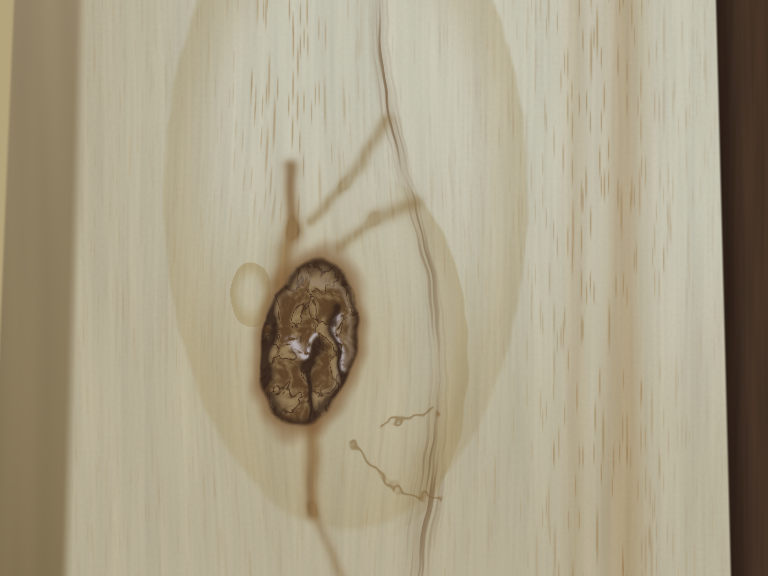
Write a WebGL 2 fragment shader that draws this texture.

```glsl
#version 300 es
precision highp float;
// Pale pine board with a dark knot, resin streaks and a shadowed board at its right edge.
uniform vec2 u_resolution;
out vec4 fragColor;

float hash(vec2 p) {
  return fract(sin(dot(p, vec2(127.1, 311.7))) * 43758.5);
}

vec2 gradient(vec2 cell) {
  float a = 6.2832 * hash(cell);
  return vec2(cos(a), sin(a));
}

// Gradient noise
float noise(vec2 p) {
  vec2 i = floor(p), f = fract(p), u = f * f * (3.0 - 2.0 * f), e = vec2(1, 0);
  float low = mix(dot(gradient(i), f), dot(gradient(i + e), f - e), u.x);
  float high = mix(dot(gradient(i + e.yx), f - e.yx), dot(gradient(i + 1.0), f - 1.0), u.x);
  return mix(low, high, u.y);
}

vec2 wobble(vec2 p) {
  return vec2(noise(p), noise(p + 8.5));
}

float fbm(vec2 p) {
  float sum = 0.0, amp = 0.6;
  for (int i = 0; i < 4; i++) {
    sum += amp * noise(p);
    p = mat2(1.6, 1.2, -1.2, 1.6) * p;
    amp *= 0.5;
  }
  return sum;
}

float band(float x, float center, float width) {
  float d = (x - center) / width;
  return exp(-d * d);
}

// Soft line from s.xy to s.zw
float stroke(vec2 p, vec4 s, float width) {
  vec2 d = s.zw - s.xy;
  p -= s.xy;
  return band(length(p - d * clamp(dot(p, d) / dot(d, d), 0.0, 1.0)), 0.0, width);
}

// Tint that is crisp at the rim (r = 1) and fades inward
float ring(vec2 d, float fade) {
  float r = length(d);
  return smoothstep(1.015, 0.985, r) * smoothstep(1.0 - fade, 1.0, r);
}

// Thin, vertical, scattered pores
float flecks(vec2 p) {
  float sum = 0.0;
  for (float k = 0.0; k < 3.0; k++) {
    vec2 s = p * vec2(95.0 + 31.0 * k, 8.0 + 5.0 * k) + 17.3 * k;
    s.y += 9.0 * hash(vec2(floor(s.x), k));
    vec2 f = fract(s);
    sum += step(0.86, hash(floor(s) + k)) * band(f.x, 0.5, 0.2) * smoothstep(0.0, 0.4, f.y) * smoothstep(1.0, 0.6, f.y);
  }
  return sum;
}

vec3 knot(vec2 q, float r) {
  vec2 w = q + 0.02 * wobble(q * 24.0);
  float swirl = fbm(w * vec2(34, 24)), fine = fbm(w * 95.0);
  vec3 c = mix(vec3(0.36, 0.26, 0.16), vec3(0.57, 0.48, 0.34), smoothstep(-0.3, 0.35, swirl + 0.5 * fine));
  c = mix(c, vec3(0.24, 0.16, 0.11), 0.75 * band(swirl, 0.08, 0.035));
  c = mix(c, vec3(0.58, 0.52, 0.46), 0.5 * band(r + 0.25 * swirl, 0.82, 0.06) * smoothstep(-0.06, 0.06, q.x + 0.5 * q.y));
  // Dark rim, folds and central crack
  float folds = 0.7 * band(r + 0.15 * swirl, 0.96, 0.07) + stroke(w, vec4(-0.07, 0.05, -0.075, -0.07), 0.009)
    + stroke(w, vec4(0.02, 0, -0.01, -0.04), 0.009) + stroke(w, vec4(0, -0.04, 0.008, -0.14), 0.006)
    + stroke(w, vec4(0.04, 0.06, 0.063, -0.06), 0.007);
  c = mix(c, vec3(0.19, 0.13, 0.10), min(folds, 0.85));
  // Pale resin
  float resin = stroke(w, vec4(-0.035, 0.006, -0.012, -0.022), 0.007) + stroke(w, vec4(0.015, 0.012, -0.012, -0.022), 0.004)
    + 0.8 * stroke(w, vec4(0.05, 0.04, 0.068, -0.045), 0.005);
  return mix(c, vec3(0.72, 0.69, 0.71), min(resin, 0.9) * smoothstep(-0.35, 0.1, fine));
}

void main() {
  vec2 uv = gl_FragCoord.xy / u_resolution, p = uv * vec2(1.3333, 1);
  vec2 q = p - vec2(0.536, 0.405), w = p + 0.006 * wobble(p * 22.0);
  float g = p.x - 0.4 * q.x * exp(-dot(q * q, vec2(39, 14)));
  float fibre = noise(vec2(g * 150.0, p.y * 5.0)), grain = noise(vec2(g * 32.0, p.y * 1.6));
  vec3 honey = vec3(0.66, 0.60, 0.45), brown = vec3(0.40, 0.29, 0.18), amber = vec3(0.58, 0.45, 0.27);

  // Lit face with honey growth rings
  float light = 0.25 + 0.75 * smoothstep(0.0, 0.85, p.y) * smoothstep(0.1, 0.5, p.x) + 0.15 * smoothstep(0.8, 1.2, p.x);
  vec3 c = mix(vec3(0.69, 0.65, 0.54), vec3(0.77, 0.76, 0.69), min(light, 1.0));
  float rings = 0.45 * ring((w - vec2(0.6, 0.66)) / vec2(0.316, 0.58), 0.35)
    + 0.55 * ring((w - vec2(0.65, 0.38)) / vec2(0.163, 0.315), 0.45) * smoothstep(0.66, 0.76, p.x)
    + 0.7 * ring((w - vec2(0.435, 0.49)) / vec2(0.036, 0.057), 0.7) + 0.5 * exp(-dot(q, q) / 0.035);
  c = mix(c, honey, min(rings, 0.9));
  c = mix(c, amber, 0.38 * band(p.x, 1.085 + 0.02 * grain, 0.035) + 0.2 * band(p.x, 1.0, 0.02));
  c *= 1.0 + 0.035 * fibre + 0.05 * grain + 0.015 * noise(p * 160.0);
  float porous = 0.12 + 0.5 * band(p.x, 1.04, 0.1) + 0.5 * band(p.x, 0.5, 0.08) * smoothstep(0.55, 0.75, p.y);
  c = mix(c, amber, min(0.75 * porous * flecks(vec2(g, p.y)), 0.7));

  // Long resin crack with hairlines
  float crack = w.x - 0.66 - 0.1 * smoothstep(0.95, 0.4, p.y) + 0.035 * smoothstep(0.3, 0.0, p.y);
  float hairs = smoothstep(-0.1, 0.35, noise(vec2(crack * 190.0, p.y * 5.0))), lower = band(p.y, 0.13, 0.14);
  c = mix(c, brown, band(crack, 0.0, 0.011 + 0.012 * lower) * (0.2 + 0.6 * hairs) * (0.45 + 0.55 * band(p.y, 0.75, 0.18) + 0.3 * lower));

  // Branching stains
  float stain = stroke(w, vec4(0.672, 0.79, 0.6, 0.68), 0.011) + stroke(w, vec4(0.6, 0.68, 0.54, 0.615), 0.009)
    + stroke(w, vec4(0.72, 0.648, 0.65, 0.62), 0.013) + stroke(w, vec4(0.65, 0.62, 0.592, 0.572), 0.01);
  c = mix(c, vec3(0.55, 0.46, 0.30), min(stain, 1.0) * (0.55 + 0.3 * fibre));
  // Streaks above and below the knot
  float streak = stroke(w, vec4(0.503, 0.71, 0.508, 0.6), 0.012) + stroke(w, vec4(0.508, 0.6, 0.483, 0.51), 0.017)
    + stroke(w, vec4(0.543, 0.27, 0.54, 0.11), 0.013) + 0.5 * stroke(w, vec4(0.54, 0.12, 0.592, 0), 0.009);
  c = mix(c, mix(amber, brown, 0.4 + 0.7 * fibre), min(0.75 * streak, 0.85));
  // Torn fibres
  vec2 t = p + 0.018 * wobble(p * 55.0);
  float tear = stroke(t, vec4(0.66, 0.26, 0.755, 0.287), 0.003) + stroke(t, vec4(0.61, 0.23, 0.69, 0.15), 0.003)
    + stroke(t, vec4(0.69, 0.15, 0.76, 0.133), 0.003);
  c = mix(c, amber * 0.85, 0.6 * min(tear, 1.0));

  // Knot and halo
  float r = length((q - vec2(0.13 * q.y, 0)) / vec2(0.084, 0.144)) + 0.09 * noise(q * 26.0);
  c = mix(c, vec3(0.48, 0.34, 0.20), 0.7 * smoothstep(1.3, 0.98, r));
  c = mix(c, knot(q, r), smoothstep(1.04, 0.96, r));

  // Shaded bevel on the left
  vec3 side = mix(vec3(0.50, 0.44, 0.32), vec3(0.58, 0.52, 0.41), p.y) * (1.0 + 0.06 * grain);
  c = mix(c, side, smoothstep(0.012, -0.012, p.x - 0.115 - 0.027 * p.y));
  c = mix(c, honey * 1.07, smoothstep(0.004, -0.004, p.x - 0.042 * (p.y - 0.42)));

  // Dark board on the right
  float edge = p.x - 1.269 + 0.026 * p.y;
  vec3 dark = mix(vec3(0.17, 0.12, 0.09), vec3(0.27, 0.20, 0.15), smoothstep(0.0, 0.05, edge)) * (1.0 + 0.12 * fibre);
  fragColor = vec4(mix(c, dark, smoothstep(-0.003, 0.003, edge)), 1);
}
```
